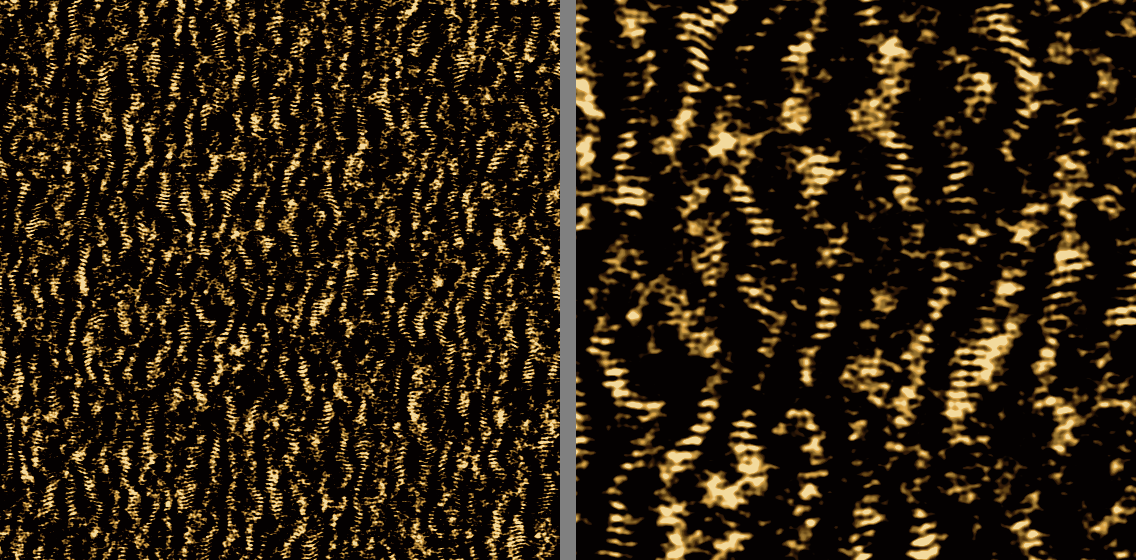
Left, the full canvas; right, a detail of the centre.
Write a WebGL 1 fragment shader that draws this texture.

```glsl
precision highp float;
// Short, ragged golden streaks in upright columns, cut by fine horizontal ribs, on black.

uniform vec2 u_resolution;

const float TAU = 6.2831853;

// Random unit vector for a lattice cell
vec2 cellGradient(vec2 cell) {
  float h = fract(sin(dot(cell, vec2(127.1, 311.7))) * 43758.545);
  return vec2(cos(TAU * h), sin(TAU * h));
}

// Gradient noise, zero mean, roughly -0.7 to 0.7
float gradientNoise(vec2 p, float seed) {
  p += seed * vec2(17.37, 9.71);
  vec2 cell = floor(p);
  vec2 f = p - cell;
  vec2 w = f * f * f * (f * (f * 6.0 - 15.0) + 10.0);
  vec2 e = vec2(1.0, 0.0);
  float a = dot(cellGradient(cell), f);
  float b = dot(cellGradient(cell + e.xy), f - e.xy);
  float c = dot(cellGradient(cell + e.yx), f - e.yx);
  float d = dot(cellGradient(cell + e.xx), f - e.xx);
  return mix(mix(a, b, w.x), mix(c, d, w.x), w.y);
}

// Slightly leaning columns, jogged sideways, -1 in the gaps and 1 on the crests
float columnWave(vec2 p, float count, float lean) {
  float drift = 0.9 * gradientNoise(p * vec2(7.0, 9.0), 1.0);
  float jog = 0.6 * gradientNoise(p * vec2(19.0, 25.0), 7.0);
  return cos(TAU * (count * (p.x - lean * p.y) + drift + jog));
}

// Thin horizontal ribs whose height drifts from column to column
float ribWave(vec2 p, float count) {
  float drift = 2.0 * gradientNoise(p * vec2(26.0, 8.0), 2.0);
  return sin(TAU * (count * p.y + drift));
}

// Brightness field: columns, breaks, ribs and three sizes of fragments
float streakField(vec2 p) {
  float order = smoothstep(-0.15, 0.3, gradientNoise(p * vec2(24.0, 13.0), 3.0));
  float column = columnWave(p, 27.0, 0.06);
  float ribs = ribWave(p, 140.0) * (0.5 + 0.5 * column);
  vec2 leaning = vec2(p.x - 0.12 * p.y, p.y);
  float breaks = gradientNoise(leaning * vec2(34.0, 15.0), 4.0);
  float clumps = gradientNoise(leaning * vec2(62.0, 58.0), 8.0);
  float crumbs = gradientNoise(p * vec2(105.0, 190.0), 5.0);
  float grain = gradientNoise(p * vec2(205.0, 245.0), 6.0);
  return column * mix(0.52, 0.8, order)
       + ribs * 0.75 * order
       + breaks * 1.45
       + clumps * mix(1.9, 1.3, order)
       + crumbs * mix(1.9, 1.2, order)
       + grain * 1.15;
}

// Black through brown and gold to cream
vec3 goldRamp(float level) {
  vec3 black = vec3(0.015, 0.005, 0.005);
  vec3 umber = vec3(0.19, 0.10, 0.03);
  vec3 bronze = vec3(0.37, 0.25, 0.07);
  vec3 ochre = vec3(0.58, 0.44, 0.18);
  vec3 gold = vec3(0.85, 0.64, 0.27);
  vec3 cream = vec3(0.95, 0.85, 0.61);
  vec3 color = mix(black, umber, smoothstep(0.22, 0.46, level));
  color = mix(color, bronze, smoothstep(0.46, 0.68, level));
  color = mix(color, ochre, smoothstep(0.68, 0.96, level));
  color = mix(color, gold, smoothstep(0.96, 1.30, level));
  return mix(color, cream, smoothstep(1.30, 1.60, level));
}

void main() {
  vec2 p = gl_FragCoord.xy / u_resolution.y;
  gl_FragColor = vec4(goldRamp(streakField(p)), 1.0);
}
```
